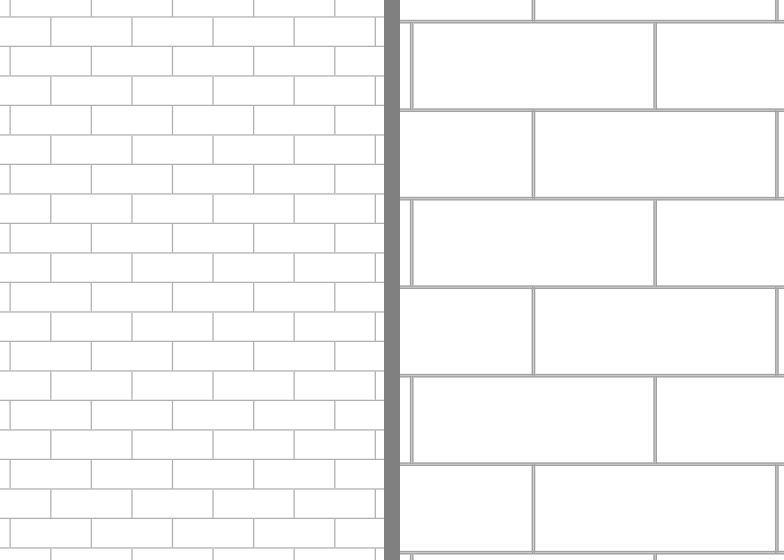
Left: the whole. Right: its middle third, enlarged.
Reproduce this pattern procedurally as a Shadertoy shader.

```glsl
// White running-bond brick wall with fine grey joints.
// Every other course shifts by half a brick; each joint is two thin strokes
// around a pale seam, smoothed by exact box coverage of the pixel.

#define BRICK vec2(0.1449, 0.05268)   // brick pitch, in canvas heights
#define ORIGIN vec2(0.0182, 0.0216)   // first joint crossing
#define JOINT_WIDTH 0.0022
#define SEAM_WIDTH 0.0005
#define JOINT_INK 0.37                // darkness of the strokes
#define SEAM_INK 0.15                 // darkness of the pale seam
#define BRICK_COLOR vec3(1.0)

// Share of a pixel covered by a line of the given width, per axis
vec2 lineCoverage(vec2 dist, float width, float pixel) {
    vec2 upper = min(dist + 0.5 * pixel, vec2(0.5 * width));
    vec2 lower = max(dist - 0.5 * pixel, vec2(-0.5 * width));
    return max(upper - lower, 0.0) / pixel;
}

// Signed distance to the nearest vertical (x) and horizontal (y) joint
vec2 jointDistance(vec2 p) {
    vec2 cell = (p - ORIGIN) / BRICK;
    float course = floor(cell.y);
    cell.x -= 0.5 * mod(course, 2.0);
    return (fract(cell + 0.5) - 0.5) * BRICK;
}

void mainImage(out vec4 fragColor, in vec2 fragCoord) {
    float pixel = 1.0 / iResolution.y;
    vec2 dist = jointDistance(fragCoord * pixel);

    // Strokes lightened along their centre by the seam
    vec2 joint = lineCoverage(dist, JOINT_WIDTH, pixel);
    vec2 seam = lineCoverage(dist, SEAM_WIDTH, pixel);
    vec2 ink = joint * JOINT_INK - seam * (JOINT_INK - SEAM_INK);

    fragColor = vec4(BRICK_COLOR * (1.0 - max(ink.x, ink.y)), 1.0);
}
```
